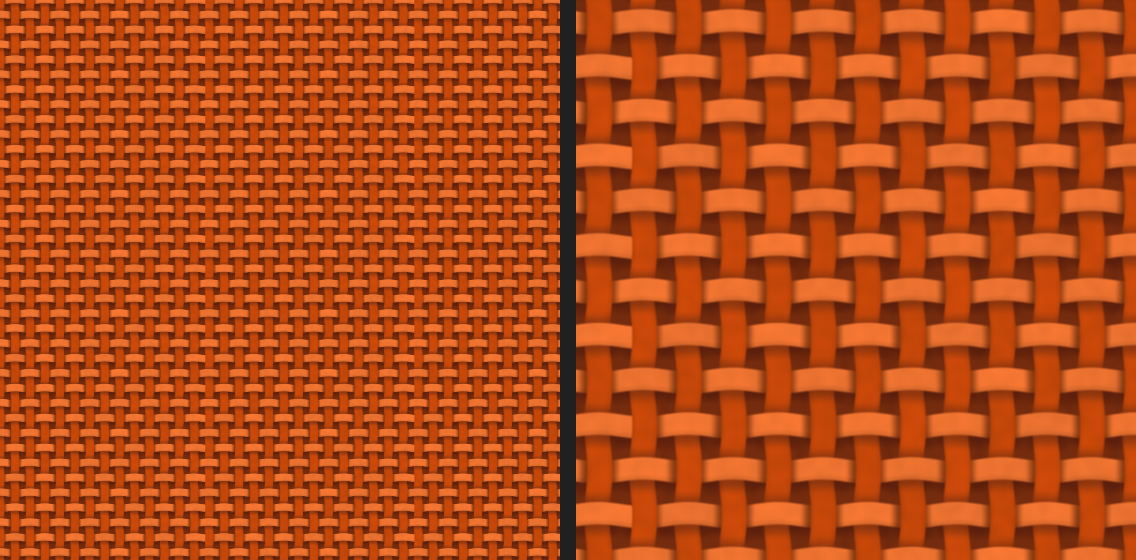
Left: the whole. Right: its middle third, enlarged.
A WebGL 1 fragment shader for this texture:

```glsl
precision highp float;

uniform vec2 u_resolution;

const float PI = 3.14159265;
const float THREADS = 37.5;             // threads across and down the canvas
const vec2 TILE = vec2(14.0, 4.0);      // threads before the wear repeats
const float WEFT_HALF = 0.25;           // half widths, in thread spacings
const float WARP_HALF = 0.28;
const float WEFT_ARCH = 0.045;          // upward bend of each horizontal strand
const float WARP_BOW = 0.035;           // sideways bend of each vertical strand
const float SOFTNESS = 0.075;
const float SEAM_START = 13.2;          // strands ending here stay unshaded
const float WEAR = 0.05;

const vec3 WEFT_LIGHT = vec3(0.935, 0.45, 0.19);
const vec3 WEFT_DARK = vec3(0.54, 0.23, 0.07);
const vec3 WARP_LIGHT = vec3(0.785, 0.28, 0.035);
const vec3 WARP_DARK = vec3(0.56, 0.21, 0.055);
const vec3 GAP_LIGHT = vec3(0.46, 0.17, 0.05);
const vec3 GAP_DARK = vec3(0.36, 0.12, 0.045);

float hash(vec2 p) {
    p = fract(p * vec2(0.1031, 0.1137));
    p += dot(p, p.yx + 33.33);
    return fract((p.x + p.y) * p.x * 17.0);
}

// Gradient noise whose lattice wraps at the given period.
float latticeSlope(vec2 corner, vec2 offset, vec2 period) {
    float angle = 2.0 * PI * hash(mod(corner, period) + 3.7);
    return dot(vec2(cos(angle), sin(angle)), offset);
}

float gradientNoise(vec2 p, vec2 period) {
    vec2 i = floor(p);
    vec2 f = fract(p);
    vec2 w = f * f * f * (f * (f * 6.0 - 15.0) + 10.0);
    vec2 e = vec2(1.0, 0.0);
    float low = mix(latticeSlope(i, f, period),
                    latticeSlope(i + e, f - e, period), w.x);
    float high = mix(latticeSlope(i + e.yx, f - e.yx, period),
                     latticeSlope(i + 1.0, f - 1.0, period), w.x);
    return mix(low, high, w.y);
}

float strandMask(float offset, float halfWidth, float blur) {
    return 1.0 - smoothstep(-0.5 * blur, 0.5 * blur, abs(offset) - halfWidth);
}

void main() {
    // Thread coordinates, counted rightwards and downwards.
    vec2 uv = gl_FragCoord.xy / u_resolution;
    vec2 p = THREADS * vec2(uv.x, 1.0 - uv.y);
    vec2 crossing = floor(p + 0.5);
    vec2 f = p - crossing;
    float weftOnTop = mod(crossing.x + crossing.y, 2.0);
    float blur = max(SOFTNESS, THREADS / u_resolution.y);

    // Distance along each strand from the place where it lies on top.
    vec2 under = 1.0 - abs(f);
    float weftAlong = mix(under.x, abs(f.x), weftOnTop);
    float warpAlong = mix(abs(f.y), under.y, weftOnTop);
    vec2 side = sign(f);
    vec2 weftId = crossing + vec2(side.x * (1.0 - weftOnTop), 0.0);
    vec2 warpId = crossing + vec2(0.0, side.y * weftOnTop);
    float weftWear = hash(mod(weftId, TILE) + 0.5) - 0.5;
    float warpWear = hash(mod(warpId, TILE) + 21.5) - 0.5;

    // Strand outlines, bent over each other.
    float weftOffset = f.y + WEFT_ARCH * cos(PI * weftAlong);
    float warpOffset = f.x - WARP_BOW * cos(PI * warpAlong);
    float weftMask = strandMask(weftOffset, WEFT_HALF, blur);
    float warpMask = strandMask(warpOffset, WARP_HALF, blur);

    // Shade where strands dip; the seam column keeps its bright ends.
    float weftDip = smoothstep(0.49, 0.74, weftAlong + WEAR * weftWear);
    float warpDip = smoothstep(0.42, 0.78, warpAlong + WEAR * warpWear);
    float seam = step(SEAM_START, mod(p.x, TILE.x))
               * (1.0 - mod(crossing.y, 2.0));
    weftDip *= 1.0 - seam;

    float grain = gradientNoise(p * 3.0, TILE * 3.0);
    vec3 weft = mix(WEFT_LIGHT, WEFT_DARK, weftDip);
    weft *= 1.0 - 0.10 * smoothstep(0.10, WEFT_HALF, weftOffset);
    weft *= 1.0 + WEAR * (weftWear + grain);
    vec3 warp = mix(WARP_LIGHT, WARP_DARK, warpDip);
    warp *= 1.0 - 0.06 * smoothstep(0.16, WARP_HALF, abs(warpOffset));
    warp *= 1.0 + WEAR * (warpWear + grain);

    // Gaps are deepest just below a horizontal strand.
    float depth = smoothstep(0.62, 0.25, fract(p.y));
    vec3 color = mix(GAP_LIGHT, GAP_DARK, clamp(depth + 0.5 * grain, 0.0, 1.0));

    // Layer the two strands in the order of this crossing.
    vec3 weftOver = mix(mix(color, warp, warpMask), weft, weftMask);
    vec3 warpOver = mix(mix(color, weft, weftMask), warp, warpMask);
    gl_FragColor = vec4(mix(warpOver, weftOver, weftOnTop), 1.0);
}
```
